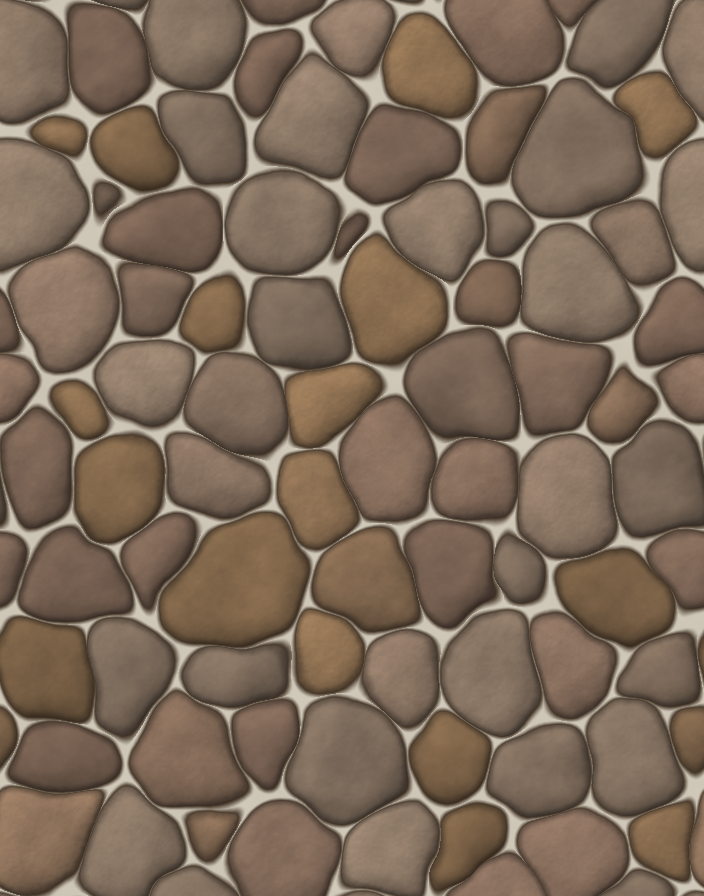
Give the GLSL for this texture, as a Shadertoy shader.

```glsl
const float TAU = 6.2831853;
const vec2 GRID = vec2(8.0, 10.0);          // stones per tile, rows kept even
const vec3 LIGHT = vec3(-0.30, 0.50, 0.81);
const vec3 GREY = vec3(0.530, 0.455, 0.388);
const vec3 MAUVE = vec3(0.508, 0.412, 0.348);
const vec3 OCHRE = vec3(0.530, 0.420, 0.305);
const vec3 MORTAR = vec3(0.810, 0.780, 0.720);
const vec3 SHADOW = vec3(0.215, 0.155, 0.100);

// Random triple for a lattice cell that wraps at the period
vec3 hash3(vec2 cell, vec2 period, float seed) {
    vec2 c = floor(mod(cell + 0.5, period));
    vec3 q = fract(vec3(c.xyx + seed) * vec3(0.1031, 0.1030, 0.0973));
    q += dot(q, q.yxz + 33.33);
    return fract((q.xxy + q.yzz) * q.zyx);
}

float valueNoise(vec2 p, vec2 period, float seed) {
    vec2 i = floor(p), f = fract(p);
    f = f * f * (3.0 - 2.0 * f);
    float a = hash3(i, period, seed).x;
    float b = hash3(i + vec2(1, 0), period, seed).x;
    float c = hash3(i + vec2(0, 1), period, seed).x;
    float d = hash3(i + vec2(1, 1), period, seed).x;
    return mix(mix(a, b, f.x), mix(c, d, f.x), f.y);
}

float fbm(vec2 p, float frequency, int octaves) {
    float sum = 0.0, total = 0.0, amp = 1.0;
    for (int o = 0; o < octaves; o++) {
        sum += amp * valueNoise(p * frequency, GRID * frequency, float(o) * 7.0 + 3.0);
        total += amp;
        amp *= 0.62;
        frequency *= 2.0;
    }
    return sum / total;
}

// Brightness change of a bumpy surface seen under the slanted light
float relief(vec2 p, float frequency, int octaves) {
    vec2 offset = LIGHT.xy * 0.45 / frequency;
    return fbm(p, frequency, octaves) - fbm(p + offset, frequency, octaves);
}

// Layered sines bend the outlines
vec2 warp(vec2 uv, float amount) {
    vec2 a = TAU * uv;
    return amount * (sin(a.yx * vec2(9, 7) + 2.0 * sin(a * vec2(5, 6)))
                   + 0.6 * sin(a * vec2(13, 15) + 3.0 * sin(a.yx * vec2(4, 3))));
}

// Centre and size weight of a stone on a staggered, jittered grid
vec3 stoneSite(vec2 cell) {
    vec3 h = hash3(cell, GRID, 17.0);
    vec2 stagger = vec2(0.5 * mod(cell.y, 2.0), 0.0);
    return vec3(cell + stagger + 0.5 + (h.xy - 0.5) * 0.76, 0.50 * h.z);
}

vec2 nearestStone(vec2 p) {
    vec2 base = floor(p), best = base;
    float bestPower = 1e5;
    for (int y = -2; y <= 2; y++)
    for (int x = -2; x <= 2; x++) {
        vec2 cell = base + vec2(x, y);
        vec3 s = stoneSite(cell);
        float power = dot(p - s.xy, p - s.xy) - s.z;
        if (power < bestPower) { bestPower = power; best = cell; }
    }
    return best;
}

// Rounded distance to the cell border (x) and its inward direction (yz)
vec3 stoneEdge(vec2 p, vec2 cell, float rounding) {
    vec3 own = stoneSite(cell);
    float ownPower = dot(p - own.xy, p - own.xy) - own.z;
    float sum = 0.0;
    vec2 inward = vec2(0.0);
    for (int y = -2; y <= 2; y++)
    for (int x = -2; x <= 2; x++) {
        if (x == 0 && y == 0) continue;
        vec3 s = stoneSite(cell + vec2(x, y));
        vec2 gap = own.xy - s.xy;
        float span = max(length(gap), 0.01);
        float d = (dot(p - s.xy, p - s.xy) - s.z - ownPower) / (2.0 * span);
        float weight = exp(-d / rounding);
        sum += weight;
        inward += weight * gap / span;
    }
    return vec3(-rounding * log(sum), inward / sum);
}

vec3 stoneColour(vec3 kind, float mottle) {
    vec3 tint = mix(GREY, MAUVE, smoothstep(0.25, 0.60, kind.x));
    tint = mix(tint, OCHRE, smoothstep(0.68, 0.82, kind.x));
    return tint * (0.89 + 0.18 * kind.y) * (0.86 + 0.28 * mottle);
}

// Broad domed light with a soft, narrow contact rim
float stoneLight(float edge, vec2 inward) {
    float slope = 1.0 - clamp(edge / 0.40, 0.0, 1.0);
    vec3 normal = normalize(vec3(-inward * slope * slope * 1.2, 1.0));
    float diffuse = 0.61 + 0.50 * dot(normal, LIGHT);
    return diffuse * mix(0.64, 1.0, smoothstep(-0.02, 0.085, edge));
}

// Mortar brightens away from the stones, narrow joints stay in shade
vec3 mortarColour(float depth, vec2 inward, float grain) {
    float reach = 0.056 + 0.014 * dot(inward, LIGHT.xy);
    float open = smoothstep(-0.012, reach, depth);
    return mix(SHADOW, MORTAR, open) * (0.97 + 0.06 * grain);
}

void mainImage(out vec4 fragColor, in vec2 fragCoord) {
    vec2 uv = fragCoord / iResolution.xy;
    vec2 p = uv * GRID;
    float pixel = GRID.y / iResolution.y;

    // Stone layout
    vec2 bent = p + warp(uv, 0.032);
    vec2 cell = nearestStone(bent);
    vec3 kind = hash3(cell, GRID, 51.0);
    vec3 border = stoneEdge(bent, cell, 0.094);

    // Mottling, dents, fine pits and a chipped outline
    float mottle = fbm(p, 2.0, 5);
    float dents = relief(p, 4.0, 2) * mix(0.03, 0.13, kind.z);
    float pits = relief(p, 16.0, 2) * mix(0.05, 0.13, kind.y);
    float edge = border.x - 0.018 * kind.z + 0.04 * (mottle - 0.5);

    // Stones over mortar
    vec3 stone = stoneColour(kind, mottle) * (stoneLight(edge, border.yz) + dents + pits);
    vec3 mortar = mortarColour(-edge, border.yz, mottle);
    float cover = smoothstep(-0.9 * pixel, 0.9 * pixel, edge);
    fragColor = vec4(mix(mortar, stone, cover), 1.0);
}
```
